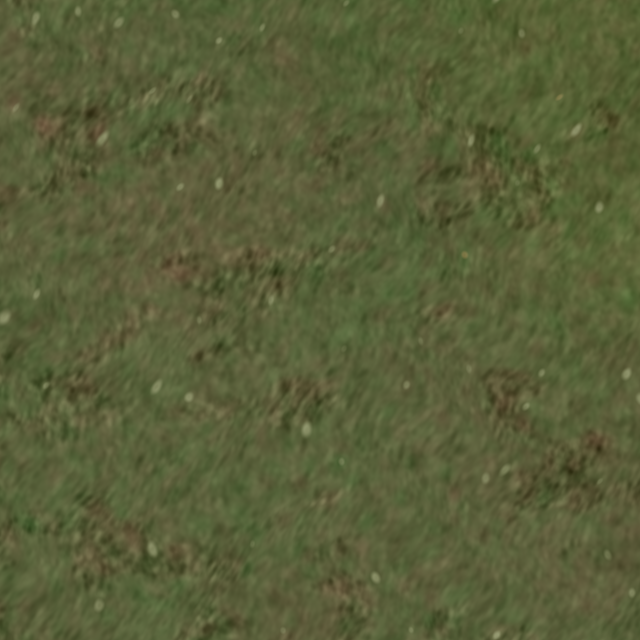
Reproduce this texture procedurally as a Shadertoy shader.

```glsl
const vec3 TURF = vec3(0.355, 0.376, 0.231);
const vec3 WARM_SHIFT = vec3(0.014, -0.006, 0.004);   // green to dry grass
const vec3 LUSH_SHIFT = vec3(-0.014, 0.003, -0.028);  // deeper green, upper right
const vec3 SOIL_SHIFT = vec3(0.009, -0.020, -0.006);
const vec3 PALE_SPECK = vec3(0.57, 0.59, 0.43);
const vec3 STRAW_SPECK = vec3(0.57, 0.51, 0.31);

const vec2 GRAIN_SCALE = vec2(150.0, 115.0);
const vec2 BLADE_SCALE = vec2(125.0, 68.0);
const vec2 TUFT_SCALE = vec2(64.0, 56.0);
const vec2 CLUMP_SCALE = vec2(24.0, 34.0);
const vec2 FIELD_SCALE = vec2(4.0, 5.5);
const float BLADE_LEAN = 0.36;
const float TUFT_LEAN = 0.10;
const float GRAIN_TONE = 0.012;
const float BLADE_TONE = 0.017;
const float TUFT_TONE = 0.014;
const float CLUMP_TONE = 0.007;
const float FIELD_TONE = 0.005;
const float PATCH_CONTRAST = 1.0;
const float SPECK_SCALE = 13.0;
const float SPECK_CHANCE = 0.30;

vec3 hash3(vec2 p) {
    vec3 q = fract(p.xyx * vec3(0.1031, 0.1030, 0.0973));
    q += dot(q, q.yxz + 33.33);
    return fract((q.xxy + q.yzz) * q.zyx);
}

// Cellular noise: soft signed blobs, one per cell, with unit deviation
float blobs(vec2 p) {
    vec2 cell = floor(p);
    float sum = 0.0;
    for (int y = -1; y <= 1; y++) {
        for (int x = -1; x <= 1; x++) {
            vec2 id = cell + vec2(x, y);
            vec3 rnd = hash3(id + 71.0);
            vec2 d = p - id - rnd.xy;
            float falloff = max(0.0, 1.0 - dot(d, d));
            sum += (2.0 * rnd.z - 1.0) * falloff * falloff;
        }
    }
    return 2.2 * sum;
}

// Gentle layered sines that keep the blades from running parallel
vec2 bend(vec2 p) {
    return vec2(sin(p.y * 31.0 + 3.0 * sin(p.x * 9.0)),
                0.5 * sin(p.x * 19.0 + 2.0 * sin(p.y * 13.0))) * 0.006;
}

vec2 lean(vec2 p, float slope) {
    return vec2(p.x - slope * p.y, p.y);
}

// Small flowers and dry leaves; alpha holds their coverage
vec4 specks(vec2 p) {
    vec2 cell = floor(p * SPECK_SCALE);
    vec4 result = vec4(PALE_SPECK, 0.0);
    for (int y = -1; y <= 1; y++) {
        for (int x = -1; x <= 1; x++) {
            vec2 id = cell + vec2(x, y);
            vec3 place = hash3(id + 19.0);
            vec3 look = hash3(id + 143.0);
            vec2 d = p - (id + place.xy) / SPECK_SCALE;
            d.x -= (look.z - 0.2) * 0.7 * d.y;
            d.y *= mix(0.6, 1.0, look.x);
            float radius = mix(0.006, 0.011, look.y * look.y);
            float cover = 1.0 - smoothstep(0.25 * radius, radius, length(d));
            cover *= step(place.z, SPECK_CHANCE) * mix(0.3, 0.9, look.y);
            if (cover > result.a) {
                result = vec4(mix(PALE_SPECK, STRAW_SPECK, step(0.8, look.x)), cover);
            }
        }
    }
    return result;
}

void mainImage(out vec4 fragColor, in vec2 fragCoord) {
    vec2 uv = fragCoord / iResolution.y;
    vec2 p = uv + bend(uv);
    vec2 bladeSpace = lean(p, BLADE_LEAN);
    vec2 tuftSpace = lean(p, TUFT_LEAN);

    // Grass structure from grain and blades to the whole field
    float grain = blobs(tuftSpace * GRAIN_SCALE + 83.0);
    float blade = blobs(bladeSpace * BLADE_SCALE);
    float tuft = blobs(tuftSpace * TUFT_SCALE + 37.0);
    float clump = blobs(p * CLUMP_SCALE + 11.0);
    float field = blobs(p * FIELD_SCALE + 5.0);

    // Worn patches, wider than tall, with rougher texture
    float wear = 0.70 * blobs(p * vec2(5.0, 8.0) + 53.0)
               + 0.75 * blobs(p * vec2(17.0, 27.0) + 91.0);
    float worn = smoothstep(0.5, 2.1, wear);

    float tone = GRAIN_TONE * grain + BLADE_TONE * blade
               + TUFT_TONE * tuft + CLUMP_TONE * clump;
    tone *= 0.88 + PATCH_CONTRAST * worn;
    tone += FIELD_TONE * field - 0.012 * worn;

    // Hue drifts between fresh and dry grass
    float warmth = 0.50 * blobs(p * 3.5 + 127.0) + 0.40 * blobs(p * 10.0 + 63.0)
                 + 0.65 * blobs(tuftSpace * vec2(52.0, 44.0) + 29.0);
    float lush = smoothstep(0.95, 1.95, uv.x + uv.y + 0.12 * field);

    vec3 color = TURF + tone * vec3(1.0, 0.97, 0.85);
    color += WARM_SHIFT * warmth + LUSH_SHIFT * lush;
    color += SOIL_SHIFT * worn * (0.8 + 0.5 * clump);

    vec4 speck = specks(p);
    color = mix(color, speck.rgb + tone, speck.a);
    fragColor = vec4(clamp(color, 0.0, 1.0), 1.0);
}
```
